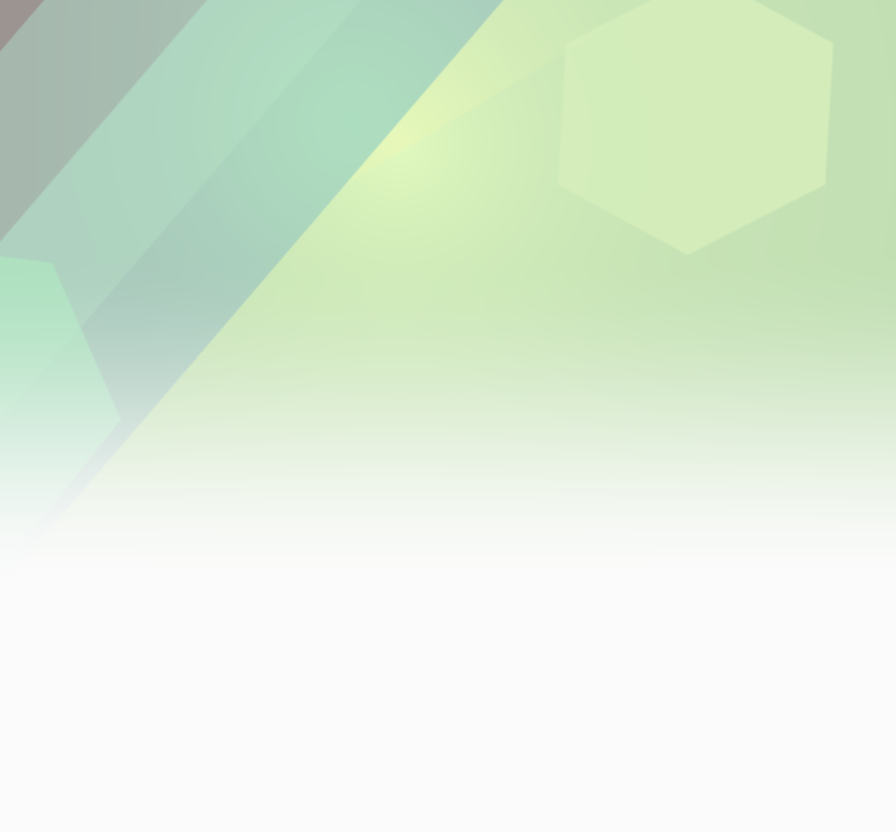
A WebGL 1 fragment shader for this background:

```glsl
precision highp float;

uniform vec2 u_resolution;

// Layout, in units of canvas height
const float STRIPE_SLANT = 0.857;
const vec4 STRIPE_EDGES = vec4(0.053, 0.249, 0.434, 0.605);
const vec2 MINT_GLOW = vec2(0.425, 0.853);
const vec2 LIME_GLOW = vec2(0.478, 0.828);
const vec2 HEX_CENTER = vec2(0.836, 0.863);
const float HEX_APOTHEM = 0.1468;
const float HEX_SHEAR = 0.058;
const float HEX_STRETCH = 1.095;
const float FADE_BOTTOM = 0.286;
const float FADE_TOP = 0.699;
const float EDGE_SOFTNESS = 0.0018;

// Palette
const vec3 PAPER = vec3(0.984);
const vec3 LEAF = vec3(0.753, 0.868, 0.702);
const vec3 LIME = vec3(0.880, 0.978, 0.745);
const vec3 YELLOW = vec3(0.920, 0.965, 0.710);
const vec3 HEX_FILL = vec3(0.832, 0.930, 0.729);
const vec3 TEAL = vec3(0.660, 0.785, 0.735);
const vec3 MINT = vec3(0.680, 0.865, 0.748);
const vec3 PALE_MINT = vec3(0.730, 0.900, 0.780);
const vec3 GREY_GREEN = vec3(0.645, 0.700, 0.665);
const vec3 MAUVE = vec3(0.600, 0.555, 0.550);
const vec3 PENTAGON_FILL = vec3(0.685, 0.920, 0.755);

// Coverage of a shape from its signed distance, negative inside
float cover(float d) {
  float w = max(EDGE_SOFTNESS, 0.75 / u_resolution.y);
  return 1.0 - smoothstep(-w, w, d);
}

float hexagon(vec2 p) {
  p.x = (p.x - HEX_SHEAR * p.y) / HEX_STRETCH;
  p = abs(p);
  return max(p.x, dot(p, vec2(0.5, 0.866))) - HEX_APOTHEM;
}

// Pentagon cut off by the left border
float pentagon(vec2 p) {
  float top = p.y + 0.13 * p.x - 0.692;
  float upperRight = (p.x + 0.44 * p.y - 0.3635) * 0.915;
  float lowerRight = (p.x - 0.8 * p.y + 0.251) * 0.781;
  return max(top, max(upperRight, lowerRight));
}

// Green field with its glow, light wedge and hexagon
vec3 field(vec2 p) {
  float d = length(p - LIME_GLOW);
  vec3 color = mix(LEAF, LIME, exp(-4.3 * d));
  float wedge = cover((0.471 - 0.6 * p.x - (1.0 - p.y)) * -0.857);
  color = mix(color, YELLOW, wedge * 0.6 * exp(-7.0 * d));
  return mix(color, HEX_FILL, 0.92 * cover(hexagon(p - HEX_CENTER)));
}

// Slanted stripes, laid from the inner one towards the corner
vec3 stripes(vec2 p, vec4 inside) {
  vec2 g = (p - MINT_GLOW) / 0.21;
  vec3 color = mix(TEAL, MINT, exp(-dot(g, g)));
  color = mix(color, PALE_MINT, 0.32 * inside.z);
  float shade = 0.85 - 0.9 * p.x;
  color = mix(color, GREY_GREEN, inside.y * shade);
  return mix(color, MAUVE, 0.85 * inside.x);
}

void main() {
  vec2 p = gl_FragCoord.xy / u_resolution.y;
  float s = p.x + STRIPE_SLANT * (1.0 - p.y);
  vec4 across = (vec4(s) - STRIPE_EDGES) * 0.759;
  vec4 inside = vec4(cover(across.x), cover(across.y),
                     cover(across.z), cover(across.w));

  vec3 striped = stripes(p, inside);
  striped = mix(striped, PENTAGON_FILL, 0.6 * cover(pentagon(p)));
  vec3 color = mix(field(p), striped, inside.w);

  // Fade down into the paper
  float ink = smoothstep(FADE_BOTTOM, FADE_TOP, p.y);
  gl_FragColor = vec4(mix(PAPER, color, ink), 1.0);
}
```
